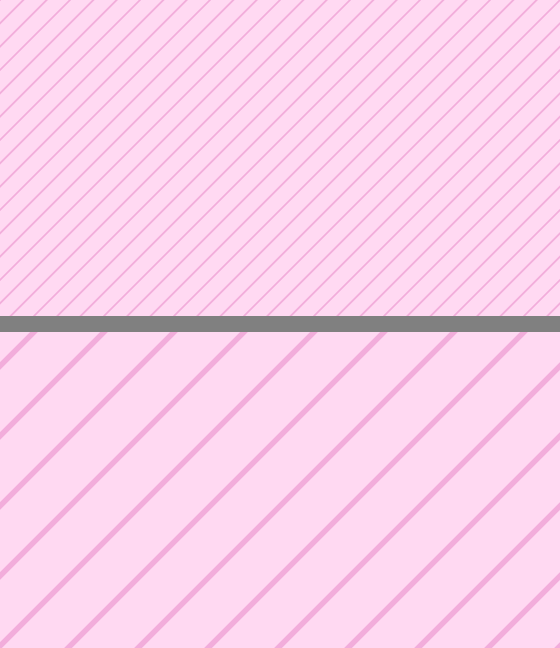
Top, the full canvas; bottom, a detail of the centre.
Write a Shadertoy shader that draws this pattern.

```glsl
// Thin rose diagonal pinstripes, evenly spaced on a pale pink ground.

const vec3 GROUND_PINK = vec3(1.0, 0.85, 0.95);
const vec3 STRIPE_ROSE = vec3(0.95, 0.68, 0.857);
const float STRIPES_ACROSS = 24.0;  // stripes met along the canvas width
const float STRIPE_SHARE = 0.11;    // stripe width as a part of one period

// Distance from t to the nearest whole number.
float distanceToInteger(float t) {
    return abs(fract(t + 0.5) - 0.5);
}

// Smooth coverage of a band, given distance to its centre line.
float bandCoverage(float dist, float halfWidth, float pixelSize) {
    return clamp(0.5 + (halfWidth - dist) / pixelSize, 0.0, 1.0);
}

// Rising 45 degree stripes; p is measured from the top left corner.
float diagonalStripes(vec2 p, float period, float share, float pixelSize) {
    float across = (p.x + p.y) * inversesqrt(2.0);
    float dist = distanceToInteger(across / period) * period;
    return bandCoverage(dist, 0.5 * share * period, pixelSize);
}

void mainImage(out vec4 fragColor, in vec2 fragCoord) {
    // Canvas width is one unit, with y running down from the top edge.
    float pixelSize = 1.0 / iResolution.x;
    vec2 p = vec2(fragCoord.x, iResolution.y - fragCoord.y) * pixelSize;

    float period = inversesqrt(2.0) / STRIPES_ACROSS;
    float stripe = diagonalStripes(p, period, STRIPE_SHARE, pixelSize);

    fragColor = vec4(mix(GROUND_PINK, STRIPE_ROSE, stripe), 1.0);
}
```
